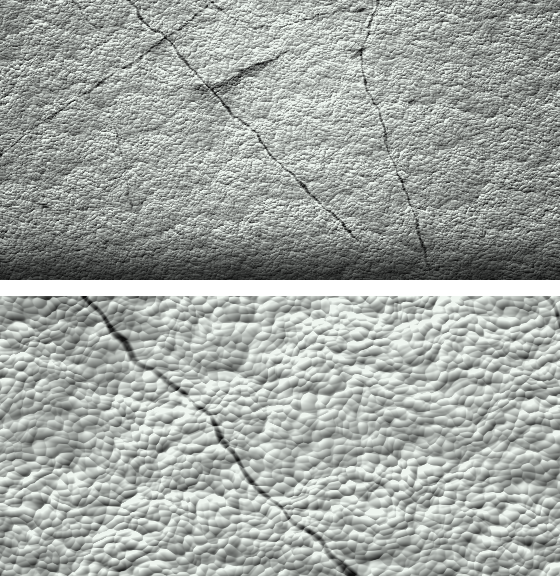
Top: the whole. Bottom: its middle third, enlarged.
A WebGL 1 fragment shader for this texture:

```glsl
precision highp float;
// Weathered grey rock face: fine crinkled relief lit from the upper left,
// crossed by jagged cracks with lit lips and a shadowed ledge.
// Relief comes from soft cellular noise; layered sines bend the cracks.

uniform vec2 u_resolution;

const vec3 STONE_TINT = vec3(0.985, 1.015, 0.99);
const vec2 LIGHT_DIR = vec2(-0.5, 0.87);

vec2 hash2(vec2 cell) {
  vec2 s = vec2(dot(cell, vec2(127.1, 311.7)), dot(cell, vec2(269.5, 183.3)));
  return fract(sin(s) * 43758.5453);
}

// Soft cellular noise: blended vector to the nearest grains, used as a slope
vec2 grainSlope(vec2 p) {
  vec2 cell = floor(p);
  vec2 local = fract(p);
  vec2 total = vec2(0.0);
  float weights = 0.0001;
  for (int j = -1; j <= 1; j++) {
    for (int i = -1; i <= 1; i++) {
      vec2 offset = vec2(float(i), float(j));
      vec2 toGrain = local - offset - hash2(cell + offset);
      float w = exp(-14.0 * dot(toGrain, toGrain));
      total += w * toGrain;
      weights += w;
    }
  }
  return total / weights;
}

float relief(vec2 p, float frequency) {
  return dot(grainSlope(p * frequency), LIGHT_DIR);
}

// Layered sines that make straight lines wander
vec2 wobble(vec2 p) {
  vec2 slow = sin(p.yx * vec2(21.0, 26.0) + 1.7 * sin(p * 17.0));
  vec2 quick = sin(p.yx * vec2(83.0, 71.0) + 2.0 * sin(p * 59.0));
  return 0.007 * slow + 0.003 * quick;
}

float along(vec2 p, vec2 a, vec2 b) {
  return clamp(dot(p - a, b - a) / dot(b - a, b - a), 0.0, 1.0);
}

// Tone change of a crack: dark core of varying width, bright lower lip
float crack(vec2 p, vec2 a, vec2 b, float width, float depth, float pixel) {
  float t = along(p, a, b);
  vec2 off = p - mix(a, b, t);
  float d = length(off);
  float s = t * length(b - a);
  float swell = 0.8 + 0.25 * sin(s * 31.0 + a.x * 9.0) + 0.2 * sin(s * 83.0);
  float w = width * swell;
  float core = (0.4 + 0.6 * swell) * (1.0 - smoothstep(0.2 * w, w + pixel, d));
  float lip = exp(-d * d / (7.0 * width * width)) * clamp(0.5 - off.y * 120.0, 0.0, 1.0);
  return 0.3 * depth * lip - depth * core;
}

// Overhanging edge from a to b, with a shadow below that narrows toward b
float ledgeShadow(vec2 p, vec2 a, vec2 b, float reach) {
  float t = along(p, a, b);
  vec2 off = p - mix(a, b, t);
  float below = 1.0 - smoothstep(-0.004, 0.004, off.y);
  float spread = reach * (1.1 - t);
  float d = length(off);
  return below * (0.2 * exp(-d / spread) + 0.3 * exp(-d * d / (0.2 * spread * spread)));
}

// Short faint flakes scattered over the face
float flakes(vec2 p, float pixel) {
  float tone = 0.0;
  for (int i = 0; i < 16; i++) {
    vec2 r = hash2(vec2(float(i), 7.0));
    vec2 start = r * vec2(2.0, 0.85) + 0.05;
    vec2 span = vec2(0.035 + 0.03 * r.y, 0.05 * (r.x - 0.6));
    tone += crack(p, start, start + span, 0.004, 0.25, pixel);
  }
  return tone;
}

float cracks(vec2 p, float pixel) {
  vec2 fork = vec2(0.573, 0.850);
  vec2 crest = vec2(0.765, 0.985);
  vec2 dip = vec2(0.910, 0.896);
  vec2 chip = vec2(1.280, 0.800);
  vec2 corner = vec2(0.340, 0.900);
  float tone = crack(p, vec2(0.44, 1.01), vec2(1.276, 0.14), 0.0048, 0.46, pixel);
  tone += crack(p, fork, vec2(-0.02, 0.44), 0.0036, 0.36, pixel);
  tone += crack(p, fork, crest, 0.005, 0.32, pixel);
  tone += crack(p, crest, dip, 0.004, 0.3, pixel);
  tone += crack(p, dip, vec2(1.328, 0.974), 0.005, 0.36, pixel);
  tone += crack(p, vec2(1.36, 1.02), chip, 0.0046, 0.42, pixel);
  tone += crack(p, chip, vec2(1.54, 0.03), 0.0042, 0.38, pixel);
  tone += crack(p, chip - vec2(0.025, 0.0), chip + vec2(0.012, 0.02), 0.014, 0.5, pixel);
  tone += crack(p, vec2(0.26, 1.0), corner, 0.004, 0.25, pixel);
  tone += crack(p, corner, vec2(0.52, 0.9), 0.004, 0.27, pixel);
  tone += crack(p, vec2(0.39, 0.61), vec2(0.48, 0.24), 0.004, 0.2, pixel);
  tone -= ledgeShadow(p, vec2(0.742, 0.693), vec2(1.03, 0.823), 0.085);
  return tone - 0.6 * ledgeShadow(p, fork, crest, 0.045);
}

void main() {
  vec2 p = gl_FragCoord.xy / u_resolution.y;
  float pixel = 1.0 / u_resolution.y;
  vec2 bent = p + wobble(p);

  // Broad light: bright upper middle, dim sides, dark foot
  vec2 q = (p - vec2(0.95, 0.72)) / vec2(0.78, 0.65);
  float light = 0.49 + 0.27 * exp(-dot(q, q));
  float foot = mix(0.25, 1.0, smoothstep(-0.05, 0.22, p.y));

  // Slightly tilted, sideways-stretched grain, from fine crinkles to lumps
  vec2 g = vec2(0.82 * p.x - 0.12 * p.y, p.y + 0.15 * p.x) + 0.5 * wobble(p * 1.3);
  float lumps = relief(g + 1.9, 8.0);
  float crinkles = 0.42 * relief(g, 122.0) + 0.32 * relief(g + 3.1, 66.0);
  float grain = crinkles * (1.0 + 0.5 * lumps) + 0.22 * relief(g + 7.7, 27.0) + 0.13 * lumps;

  float tone = light + grain + cracks(bent, pixel) + flakes(bent, pixel);
  gl_FragColor = vec4(STONE_TINT * clamp(tone * foot, 0.06, 0.95), 1.0);
}
```
